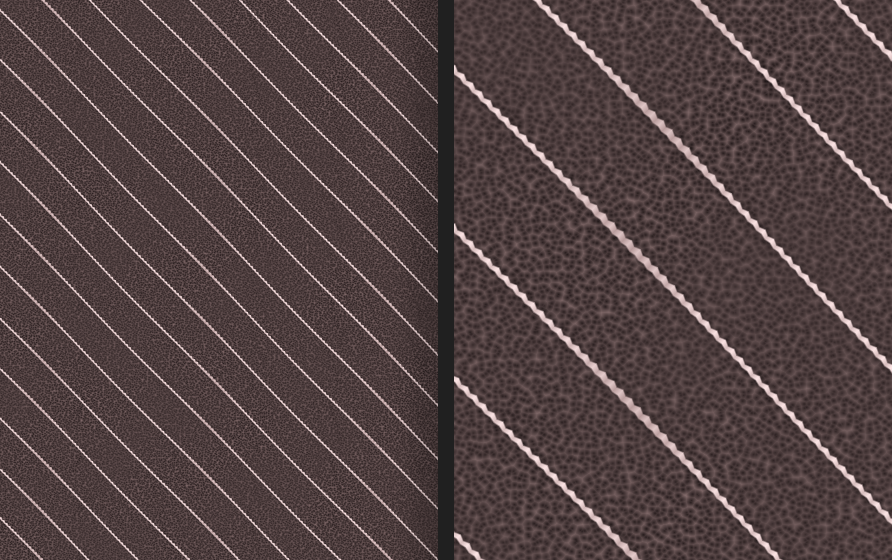
Left, the full canvas; right, a detail of the centre.
Reproduce this texture procedurally as a Shadertoy shader.

```glsl
// Dark woven suiting with thin pale diagonal pinstripes, about eleven down and
// eight and a half across. The cloth is cellular grain over a sine weave; each
// stripe is a distance to a nearly straight line with small stitched teeth.

const vec3 CLOTH_DARK = vec3(0.205, 0.158, 0.160);
const vec3 CLOTH_LIGHT = vec3(0.425, 0.345, 0.345);
const vec3 THREAD_DULL = vec3(0.68, 0.57, 0.57);
const vec3 THREAD_PALE = vec3(0.96, 0.87, 0.87);

const float TAU = 6.2831853;
const float STRIPE_PERIOD = 0.0911;  // vertical spacing, in canvas heights
const float STRIPE_SLOPE = 1.02;
const float STRIPE_PHASE = 0.018;
const float STRIPE_WIDTH = 0.0034;
const float STITCH_LENGTH = 0.0074;
const float PATCH_PERIOD = 0.30;     // spacing of the pulled, thicker sections

vec2 hash22(vec2 p) {
    vec3 q = fract(vec3(p.xyx) * vec3(0.1031, 0.1030, 0.0973));
    q += dot(q, q.yzx + 33.33);
    return fract((q.xx + q.yz) * q.zy);
}

// Distance to the nearest jittered cell point.
float cellular(vec2 p) {
    vec2 cell = floor(p), local = fract(p);
    float nearest = 4.0;
    for (int j = -1; j <= 1; j++) {
        for (int i = -1; i <= 1; i++) {
            vec2 offset = vec2(i, j);
            vec2 delta = offset + hash22(cell + offset) - local;
            nearest = min(nearest, dot(delta, delta));
        }
    }
    return sqrt(nearest);
}

// Soft mottling from layered sines, roughly -1 to 1.
float mottle(vec2 p) {
    float a = sin(p.x * 21.0 + 1.6 * sin(p.y * 17.0));
    float b = sin(p.y * 34.0 - p.x * 12.0 + 1.3 * sin(p.x * 39.0));
    return 0.55 * a + 0.45 * b;
}

// Repeating bump that marks where the cloth was pulled, 0 to 1.
float pullAmount(float x, float period) {
    return pow(0.5 + 0.5 * cos(TAU * (x - 0.378) / period), 8.0);
}

// Cloth brightness: grain, fine weave, broad mottling and short dark creases.
float clothTone(vec2 p, float stripeCoord) {
    float grain = cellular(p * vec2(255.0, 285.0)) - 0.5;
    float weave = sin(TAU * 130.0 * (p.x + 0.6 * p.y)) * sin(TAU * 150.0 * p.y);
    float blotch = mottle(p);
    float crease = pullAmount(p.x + 0.08, PATCH_PERIOD * 0.5)
                 * smoothstep(0.55, 1.0, sin(TAU * stripeCoord + 2.0 * sin(p.x * 90.0)));
    return 0.49 + grain * (1.10 + 0.30 * blotch) + 0.12 * weave
         + 0.03 * blotch - 0.08 * crease;
}

// Signed distance across the nearest stripe, measured square to it.
float stripeDistance(float stripeCoord, float period, float slope) {
    float offset = fract(stripeCoord + 0.5) - 0.5;
    return offset * period / sqrt(1.0 + slope * slope);
}

// Triangle wave from -1 to 1.
float triangle(float t) {
    return 4.0 * abs(fract(t) - 0.5) - 1.0;
}

float band(float d, float width, float blur) {
    return 1.0 - smoothstep(0.5 * width - blur, 0.5 * width + blur, abs(d));
}

void mainImage(out vec4 fragColor, in vec2 fragCoord) {
    vec2 p = fragCoord / iResolution.y;
    float aspect = iResolution.x / iResolution.y;
    float pixel = 1.0 / iResolution.y;

    // Stripe coordinate: whole numbers lie on the stripes.
    float sway = 0.0018 * sin(TAU * p.x / PATCH_PERIOD) + 0.002 * sin(p.y * 9.0 + p.x * 4.0);
    float stripeCoord = (1.0 - p.y - STRIPE_SLOPE * p.x - STRIPE_PHASE + sway) / STRIPE_PERIOD;
    float stripeId = floor(stripeCoord + 0.5);
    vec2 stripeRandom = hash22(vec2(stripeId + 40.0, 7.0));
    stripeCoord += 0.07 * (stripeRandom.x - 0.5);

    // Cloth
    vec3 color = mix(CLOTH_DARK, CLOTH_LIGHT, clothTone(p, stripeCoord));

    // Stitched stripe, wider and duller where the cloth is pulled
    float along = (p.x - p.y) / sqrt(2.0);
    float pull = pullAmount(p.x + 0.03 * (stripeRandom.y - 0.5), PATCH_PERIOD);
    float teeth = triangle(along / STITCH_LENGTH);
    float d = stripeDistance(stripeCoord, STRIPE_PERIOD, STRIPE_SLOPE) + 0.0006 * teeth;
    float width = STRIPE_WIDTH * (0.88 + 0.40 * pull + 0.12 * teeth);
    float shadow = band(d, width * 2.2, 0.0015 + 0.5 * pixel);
    float thread = band(d, width, 0.0004 + 0.5 * pixel);
    float shine = clamp(0.78 + 0.25 * teeth - 0.45 * pull, 0.0, 1.0);
    color *= 1.0 - 0.15 * shadow;
    color = mix(color, mix(THREAD_DULL, THREAD_PALE, shine), thread);

    // Shade toward the right edge
    float edge = smoothstep(0.88, 1.02, p.x / aspect);
    color *= 1.02 - 0.22 * edge;

    fragColor = vec4(clamp(color, 0.0, 1.0), 1.0);
}
```
